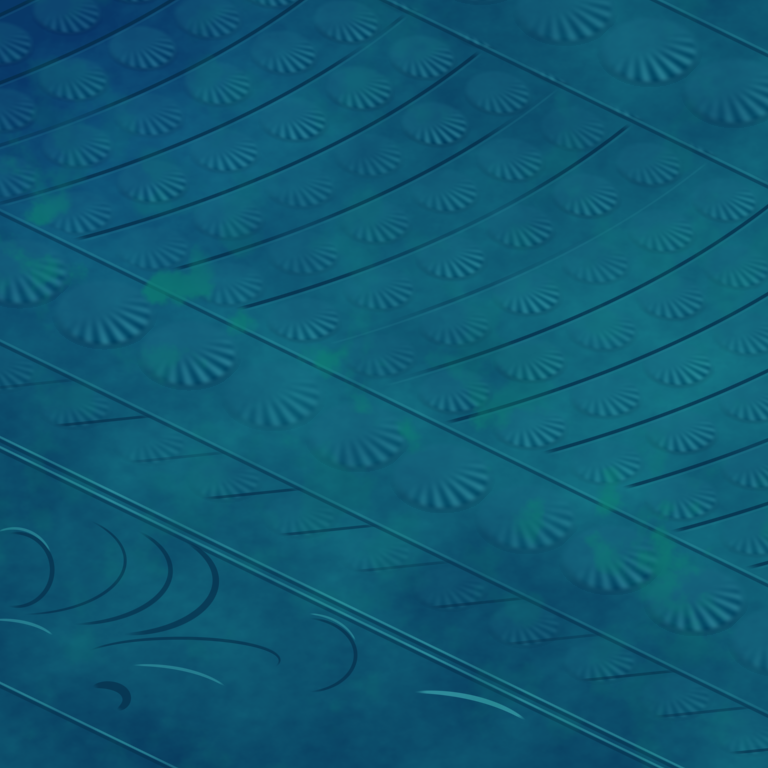
Write a Shadertoy shader that draws this pattern.

```glsl
const vec3 DEEP = vec3(0.035, 0.26, 0.39);
const vec3 TEAL = vec3(0.078, 0.45, 0.515);
const vec3 GROOVE = vec3(0.015, 0.17, 0.28);
const vec3 GLINT = vec3(0.22, 0.62, 0.66);
const float SLOPE = 0.485;
const float RAILS[7] = float[](-0.417, -0.246, 0.273, 0.443, 0.569, 0.582, 0.889);

float hash(vec2 p) {
    return fract(sin(dot(p, vec2(127.1, 311.7))) * 43758.5453);
}

float noise(vec2 p) {
    vec2 i = floor(p), f = fract(p);
    f = f * f * (3.0 - 2.0 * f);
    return mix(mix(hash(i), hash(i + vec2(1, 0)), f.x),
               mix(hash(i + vec2(0, 1)), hash(i + 1.0), f.x), f.y);
}

float fbm(vec2 p) {
    float sum = 0.0, amp = 0.5;
    for (int i = 0; i < 5; i++) {
        sum += amp * noise(p);
        p = mat2(1.6, 1.2, -1.2, 1.6) * p + 7.3;
        amp *= 0.5;
    }
    return sum;
}

float stroke(float d, float w, float px) {
    return 1.0 - smoothstep(max(w - px, 0.0), w + px, abs(d));
}

float between(float x, float lo, float hi, float soft) {
    return smoothstep(lo - soft, lo + soft, x) * (1.0 - smoothstep(hi - soft, hi + soft, x));
}

float blob(vec2 p, vec2 center, vec2 radius) {
    vec2 d = (p - center) / radius;
    return exp(-dot(d, d));
}

// Tapered arc of an ellipse (center, radii) around angle mid
float arc(vec2 p, vec4 oval, float mid, float span, float w, float px) {
    vec2 e = (p - oval.xy) / oval.zw;
    float len = max(length(e), 0.001);
    float d = (len - 1.0) * len / max(length(e / oval.zw), 0.001);
    vec2 axis = vec2(cos(mid), sin(mid));
    float a = atan(axis.x * e.y - axis.y * e.x, dot(axis, e)) / span;
    float taper = clamp(1.0 - a * a, 0.0, 1.0);
    return stroke(d, w * sqrt(taper), px) * smoothstep(0.0, 0.4, taper);
}

// Fan shell: x = body, y = signed ribs, z = shaded rim
vec3 shell(vec2 p, vec2 radius, float seed, float px) {
    vec2 e = p / radius, fan = e + vec2(0.3, 0.5);
    float r = length(e), soft = 0.07 + px / radius.y;
    float reach = smoothstep(0.45, 0.95, length(fan)) * (1.0 - smoothstep(0.85, 1.02, r));
    float facing = smoothstep(-0.3, 0.9, dot(e, vec2(0.55, 0.83)));
    float ribs = sin(atan(fan.y, fan.x) * 25.0 + seed * 6.0) * reach * facing;
    float rim = between(r, 0.88, 1.08, 0.09) * smoothstep(-0.2, 0.8, e.y);
    return vec3(1.0 - smoothstep(1.0 - soft, 1.0 + soft, r), ribs, rim) * (0.6 + 0.5 * seed);
}

// Shells spaced along a sloping band
vec3 shellRow(vec2 p, float start, float gap, float level, vec2 radius, float px) {
    float id = round((p.x - start) / gap);
    vec3 best = vec3(0);
    for (float n = id - 1.0; n < id + 1.5; n++) {
        vec2 local = vec2(p.x - start - n * gap, p.y - level - SLOPE * (start + n * gap));
        vec3 s = shell(local, radius, hash(vec2(n, level)), px);
        if (s.x > best.x) best = s;
    }
    return best;
}

// Skewed, gently bowed lattice of shells
vec3 shellField(vec2 p, vec2 stride, float rowGap, vec2 radius, float px) {
    float tilt = stride.y / stride.x;
    float bow = (p.y - tilt * p.x) / rowGap - 2.5;
    p.x -= 0.013 - 0.0023 * bow * bow;
    vec2 cell = vec2(p.x / stride.x, (p.y - tilt * p.x) / rowGap);
    vec2 id = round(cell), f = cell - id;
    return shell(f.x * stride + vec2(0, f.y * rowGap), radius, hash(id), px);
}

vec3 engrave(vec3 col, float dark, float light) {
    return mix(mix(col, GROOVE, dark), GLINT, light);
}

void mainImage(out vec4 fragColor, in vec2 fragCoord) {
    vec2 p = fragCoord / iResolution.xy;
    p.y = 1.0 - p.y;
    float px = 0.9 / iResolution.y, v = p.y - SLOPE * p.x;
    float wear = fbm(p * 13.0 + 4.0), grain = fbm(p * vec2(60, 85));
    float moss = exp(-pow(abs(v - 0.285) / 0.08, 2.0));

    // Mottled patina
    float tone = 0.43 + 0.9 * fbm(p * 5.0) + 0.5 * wear + 0.28 * grain - 0.81;
    tone += 0.38 * blob(p, vec2(0.96, 0.53), vec2(0.3, 0.22)) + 0.2 * moss;
    tone -= 0.28 * blob(p, vec2(0), vec2(0.3, 0.2)) + 0.25 * blob(p, vec2(0, 1), vec2(0.25, 0.14));
    tone -= 0.12 * smoothstep(0.4, 0.62, v);
    vec3 col = mix(DEEP, TEAL, clamp(tone, -0.1, 1.15));
    col += vec3(0, -0.025, 0.03) * blob(p, vec2(0.1), vec2(0.3));

    // Shells in the field and borders
    vec2 small = vec2(0.046, 0.028), large = vec2(0.063, 0.043);
    vec3 s = shellField(p - vec2(0.482, 0.202), vec2(0.0984, 0.0465), 0.087, small, px);
    s *= between(v, -0.25, 0.262, 0.004);
    s += 1.15 * shellRow(p, 0.026, 0.11, 0.342, large, px);
    s += 1.15 * shellRow(p, 0.076, 0.11, -0.344, large, px);
    s += 0.5 * shellRow(p, 0.0, 0.0977, 0.482, small, px);
    col = mix(col, vec3(0.1, 0.405, 0.51), 0.33 * s.x);
    col += vec3(0.055, 0.075, 0.065) * s.y * (0.5 + wear) - vec3(0.01, 0.04, 0.04) * s.z;

    // Sweeping grooves, then short ones in the lower border
    float gap = 0.0977, t = 0.245 - v, bend = 1.31 - 1.12 * t;
    float phase = (p.x - 0.417 - 1.31 * t + 0.56 * t * t) / gap, id = round(phase);
    float d = (phase - id) * gap / length(vec2(1.0 - SLOPE * bend, bend));
    float fade = smoothstep(0.1, 0.4, noise(vec2(id * 5.7, t * 7.0)));
    float ends = between(t, 0.01 - 0.03 * hash(vec2(id)), 0.475, 0.008);
    col = engrave(col, 0.75 * fade * ends * stroke(d, 0.0022, px), 0.12 * ends * stroke(d - 0.004, 0.0012, px));
    phase = (p.x - 0.169 - 1.7 * (0.52 - v)) / gap;
    id = round(phase);
    float cut = stroke((phase - id) * gap / 1.71, 0.0018, px) * between(v, 0.45, 0.515, 0.006);
    col = engrave(col, cut * (0.25 + 0.5 * hash(vec2(id, 3))), 0.0);

    // Rails: a glint over a shadow
    for (int i = 0; i < 7; i++) {
        float off = 0.9 * (v - RAILS[i]), power = i < 4 ? 0.28 : 0.62;
        col = engrave(col, 0.5 * stroke(off - 0.0042, 0.002, px), power * (0.4 + wear) * stroke(off, 0.0014, px));
    }

    // Scrollwork
    float dark = arc(p, vec4(0.02, 0.742, 0.048, 0.048), 0.0, 1.8, 0.003, px);
    for (float k = 0.0; k < 3.0; k++)
        dark += arc(p, vec4(0.026 + 0.065 * k, 0.73 + 0.013 * k, 0.137 - 0.006 * k, 0.07), 0.35, 1.2, 0.002 + 0.0012 * k, px);
    dark += arc(p, vec4(0.397, 0.853, 0.066, 0.048), 0.0, 1.5, 0.0024, px);
    dark += arc(p, vec4(0.234, 0.86, 0.13, 0.029), -1.2, 1.5, 0.002, px);
    dark += arc(p, vec4(0.137, 0.91, 0.028, 0.018), -0.6, 1.6, 0.006, px);
    float light = arc(p, vec4(0.018, 0.74, 0.052, 0.052), -1.2, 0.8, 0.0018, px);
    light += arc(p, vec4(0, 0.846, 0.078, 0.039), -1.1, 0.6, 0.002, px);
    light += arc(p, vec4(0.182, 0.924, 0.13, 0.058), -1.1, 0.55, 0.002, px);
    light += arc(p, vec4(0.397, 0.85, 0.069, 0.051), -0.9, 0.6, 0.0015, px);
    light += 1.4 * arc(p, vec4(0.547, 0.99, 0.169, 0.089), -1.12, 0.5, 0.0032, px);
    col = engrave(col, 0.65 * min(dark, 1.0), 0.55 * min(light, 1.4));

    // Verdigris
    float bloom = smoothstep(0.5, 0.72, fbm(p * 19.0 + 31.0)) * (0.3 + moss);
    col = mix(col, vec3(0.05, 0.5, 0.44), 0.5 * bloom);
    fragColor = vec4(clamp(col, 0.0, 1.0), 1.0);
}
```
